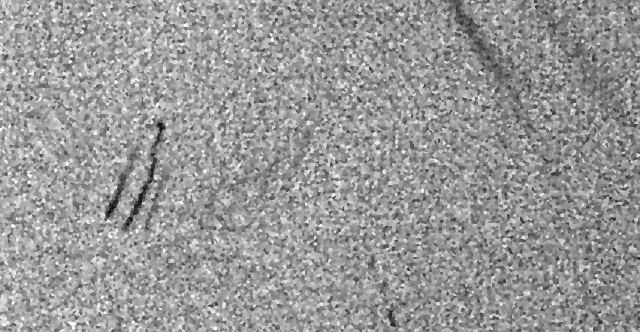
Write a Shadertoy shader that draws this texture.

```glsl
// Grey crystalline film grain with a few dark, slanted scratches and faint smears.
// Jittered Voronoi cells each take one flat grey: a slow left-to-right falloff plus
// bell-shaped random contrast, darkened where soft streaks cross the cell seed.
#define GRAINS 110.0       // cells per canvas height
#define GRAIN_CONTRAST 0.132
#define LEFT_GREY 0.672
#define FALLOFF 0.064      // darkening per unit of x
#define MOTTLE 0.05        // strength of the cloudy variation
#define WOBBLE 0.012       // raggedness of the scratches

float hash(vec2 p) {
    return fract(sin(dot(p, vec2(127.1, 311.7))) * 43758.5453);
}

float valueNoise(vec2 p) {
    vec2 i = floor(p), f = fract(p);
    f = f * f * (3.0 - 2.0 * f);
    vec2 across = vec2(1.0, 0.0);
    return mix(mix(hash(i), hash(i + across.xy), f.x),
               mix(hash(i + across.yx), hash(i + 1.0), f.x), f.y);
}

// Soft line from a to b whose strength runs from ends.x to ends.y
float streak(vec2 p, vec2 a, vec2 b, float width, vec2 ends) {
    vec2 along = b - a;
    float t = clamp(dot(p - a, along) / dot(along, along), 0.0, 1.0);
    float d = length(p - a - along * t) / width;
    return mix(ends.x, ends.y, t) * exp(-d * d);
}

// Fraction of light removed by all marks; the canvas is 1 high
float marks(vec2 p) {
    vec2 q = p + WOBBLE * (vec2(valueNoise(p * 28.0), valueNoise(p * 28.0 + 40.0)) - 0.5);

    // Sharp scratches: a bent one with a round head, and one on each side
    float light = 1.0 - streak(q, vec2(0.482, 0.615), vec2(0.450, 0.460), 0.0065, vec2(0.75, 0.85));
    light = min(light, 1.0 - streak(q, vec2(0.450, 0.460), vec2(0.382, 0.315), 0.0085, vec2(0.9, 0.8)));
    light *= 1.0 - 0.85 * (1.0 - smoothstep(0.008, 0.017, length(p - vec2(0.484, 0.622))));
    light *= 1.0 - streak(q, vec2(0.425, 0.590), vec2(0.330, 0.350), 0.0080, vec2(0.25, 0.95));
    light *= 1.0 - streak(q, vec2(0.500, 0.490), vec2(0.440, 0.310), 0.0065, vec2(0.45, 0.55));
    light *= 1.0 - streak(q, vec2(1.177, 0.065), vec2(1.187, 0.020), 0.0080, vec2(0.85, 0.9));

    // Faint parallel smears, rising to the right
    for (int k = 0; k < 4; k++) {
        float n = float(k);
        vec2 foot = vec2(0.61 + 0.085 * n, 0.32 + 0.045 * n);
        light *= 1.0 - streak(q, foot, foot + vec2(0.065, 0.14), 0.011, vec2(0.14, 0.18 + 0.04 * n));
    }

    // Broad bands falling to the right
    light *= 1.0 - streak(q, vec2(1.34, 1.02), vec2(1.51, 0.775), 0.024, vec2(0.50, 0.38));
    light *= 1.0 - streak(q, vec2(1.53, 0.745), vec2(1.66, 0.500), 0.025, vec2(0.18, 0.10));
    light *= 1.0 - streak(q, vec2(1.60, 1.02), vec2(1.86, 0.680), 0.032, vec2(0.18, 0.20));
    return 1.0 - light;
}

// Nearest cell: seed position in xy, cell number in zw
vec4 nearestGrain(vec2 p) {
    vec2 home = floor(p);
    vec4 nearest = vec4(0.0);
    float best = 9.0;
    for (int y = -1; y <= 1; y++) {
        for (int x = -1; x <= 1; x++) {
            vec2 id = home + vec2(x, y);
            vec2 seed = id + vec2(hash(id), hash(id + 57.3));
            float d = dot(seed - p, seed - p);
            if (d < best) {
                best = d;
                nearest = vec4(seed, id);
            }
        }
    }
    return nearest;
}

float grainGrey(vec2 p) {
    vec4 grain = nearestGrain(p * GRAINS);
    vec2 seed = grain.xy / GRAINS;
    float cloud = 0.6 * valueNoise(seed * 5.0 + 3.0) + 0.4 * valueNoise(seed * 14.0 + 9.0) - 0.5;
    float base = LEFT_GREY - FALLOFF * seed.x + MOTTLE * cloud;
    // Three uniform values sum to a bell curve with deviation 0.5
    float bell = hash(grain.zw + 11.9) + hash(grain.zw + 83.1) + hash(grain.zw + 171.7) - 1.5;
    float grey = base + 2.0 * GRAIN_CONTRAST * bell;
    return clamp(grey * (1.0 - marks(seed)), 0.04, 1.0);
}

void mainImage(out vec4 fragColor, in vec2 fragCoord) {
    // Four samples per pixel smooth the cell edges
    float grey = 0.0;
    for (int s = 0; s < 4; s++) {
        vec2 offset = vec2(s % 2, s / 2) * 0.5 - 0.25;
        grey += 0.25 * grainGrey((fragCoord + offset) / iResolution.y);
    }
    fragColor = vec4(vec3(grey), 1.0);
}
```
